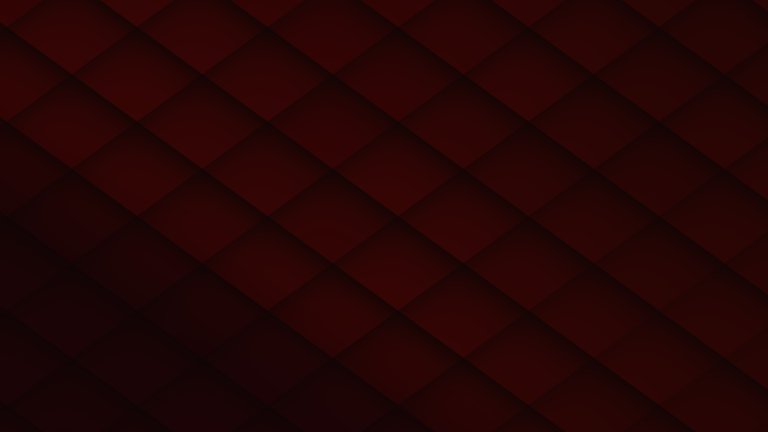
Reproduce this background procedurally as a WebGL 2 fragment shader.

```glsl
#version 300 es
precision highp float;

uniform vec2 u_resolution;
out vec4 fragColor;

// Lengths are fractions of the canvas height
const vec2 TILE_SIZE = vec2(0.3021, 0.2188);
const vec2 TILE_APEX = vec2(0.9213, 0.5000);
const float EDGE_SOFTNESS = 0.003;
const int SAMPLES = 3;

const vec3 BRIGHT_RED = vec3(0.205, 0.018, 0.014);
const vec3 MUTED_RED = vec3(0.162, 0.020, 0.016);
const vec3 DEEP_WINE = vec3(0.108, 0.014, 0.022);
const vec3 SHADOW = vec3(0.060, 0.018, 0.018);

// Sine-free hash
float hash(vec2 cell) {
    vec3 h = fract(cell.xyx * 0.1031);
    h += dot(h, h.yzx + 33.33);
    return fract((h.x + h.y) * h.z);
}

// Diamond axes: x leaves the upper-left edge, y leaves the upper-right edge
vec2 diamondCoords(vec2 p, vec2 apex, vec2 size) {
    vec2 q = (p - apex) / size;
    return vec2(q.x - q.y, -q.x - q.y);
}

// Shadow cast inward from a tile edge
float edgeShadow(float distanceInTile, float falloff, float strength) {
    return strength * exp(-falloff * distanceInTile);
}

// Broad light: vivid in the middle, muted at right, deep at lower left
vec3 ambientRed(vec2 p, float aspect) {
    float across = p.x / aspect;
    float lowerLeft = 1.0 - p.y - 0.6 * p.x;
    vec3 red = mix(BRIGHT_RED, MUTED_RED, smoothstep(0.45, 0.95, across));
    return mix(red, DEEP_WINE, smoothstep(0.20, 0.54, lowerLeft));
}

vec3 tiles(vec2 p, float aspect) {
    vec2 grid = diamondCoords(p, TILE_APEX, TILE_SIZE);
    vec2 local = fract(grid);
    float variation = hash(floor(grid) + 40.0) - 0.5;

    // Left-hand seams fade toward the lower right
    float fade = smoothstep(0.9, 1.7, p.x) * smoothstep(0.75, 0.2, p.y);
    float leftShade = edgeShadow(local.x, 5.0, mix(0.58, 0.25, fade));
    float rightShade = edgeShadow(local.y, 4.6, 0.86);
    float shade = 1.0 - (1.0 - leftShade) * (1.0 - rightShade);

    vec3 red = ambientRed(p, aspect) * (1.0 + 0.08 * variation);
    return mix(red, SHADOW, shade);
}

void main() {
    float aspect = u_resolution.x / u_resolution.y;
    vec2 p = gl_FragCoord.xy / u_resolution.y;
    float spread = max(EDGE_SOFTNESS, 1.0 / u_resolution.y);

    // Average nearby samples to soften the seams
    vec3 color = vec3(0.0);
    for (int y = 0; y < SAMPLES; y++) {
        for (int x = 0; x < SAMPLES; x++) {
            vec2 offset = (vec2(x, y) + 0.5) / float(SAMPLES) - 0.5;
            color += tiles(p + offset * spread, aspect);
        }
    }
    fragColor = vec4(color / float(SAMPLES * SAMPLES), 1.0);
}
```
